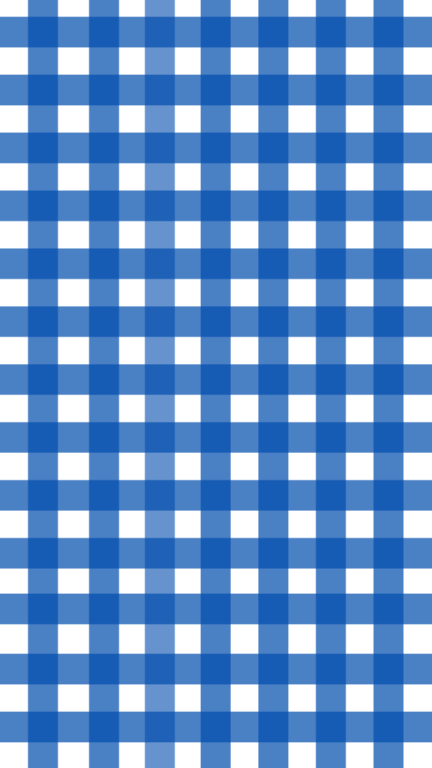
This pattern is drawn by a Shadertoy shader. Its source:

```glsl
// Blue gingham: translucent vertical and horizontal bands over white cloth.
// Each axis repeats a soft-edged band; where two bands cross, the ink layers
// blend to a deeper blue. A few bands sit off the grid and one is faded.

const vec3 CLOTH = vec3(1.0);
const vec3 INK = vec3(0.014, 0.306, 0.681);
const float INK_OPACITY = 0.72;
const float FADED_OPACITY = 0.61;

// Layout as fractions of the canvas: x for columns, y for rows.
const vec2 COUNT = vec2(7.0, 13.0);
const vec2 PERIOD = vec2(0.1333, 0.0754);
const vec2 FIRST_CENTRE = vec2(0.0995, 0.0534);
const vec2 HALF_WIDTH = vec2(0.0347, 0.0199);

// Index of the band nearest to a position on one axis.
float bandIndex(float p, float first, float period, float count) {
    return clamp(floor((p - first) / period + 0.5), 0.0, count - 1.0);
}

// Coverage of a band, antialiased over the given feather.
float bandMask(float p, float centre, float halfWidth, float feather) {
    float d = abs(p - centre) - halfWidth;
    return clamp(0.5 - d / feather, 0.0, 1.0);
}

// 1 when a band index equals the chosen one, otherwise 0.
float isBand(float index, float chosen) {
    return 1.0 - step(0.5, abs(index - chosen));
}

// Columns after the first start late and drift back onto the grid.
float columnNudge(float index) {
    return 0.004 * step(0.5, index) * max(3.0 - index, 0.0);
}

// One row is woven slightly high.
float rowNudge(float index) {
    return 0.0029 * isBand(index, 2.0);
}

vec3 layInk(vec3 base, float opacity) {
    return mix(base, INK, opacity);
}

void mainImage(out vec4 fragColor, in vec2 fragCoord) {
    vec2 uv = fragCoord / iResolution.xy;
    vec2 feather = max(1.0 / iResolution.xy, vec2(0.0035, 0.002));

    // Nearest band on each axis, with its small misplacement
    vec2 index = vec2(
        bandIndex(uv.x, FIRST_CENTRE.x, PERIOD.x, COUNT.x),
        bandIndex(uv.y, FIRST_CENTRE.y, PERIOD.y, COUNT.y));
    vec2 centre = FIRST_CENTRE + index * PERIOD
                + vec2(columnNudge(index.x), rowNudge(index.y));

    float column = bandMask(uv.x, centre.x, HALF_WIDTH.x, feather.x);
    float row = bandMask(uv.y, centre.y, HALF_WIDTH.y, feather.y);

    // Layer the two sets of bands; the third column is faded
    float columnOpacity = mix(INK_OPACITY, FADED_OPACITY, isBand(index.x, 2.0));
    vec3 colour = layInk(CLOTH, row * INK_OPACITY);
    colour = layInk(colour, column * columnOpacity);

    fragColor = vec4(colour, 1.0);
}
```
